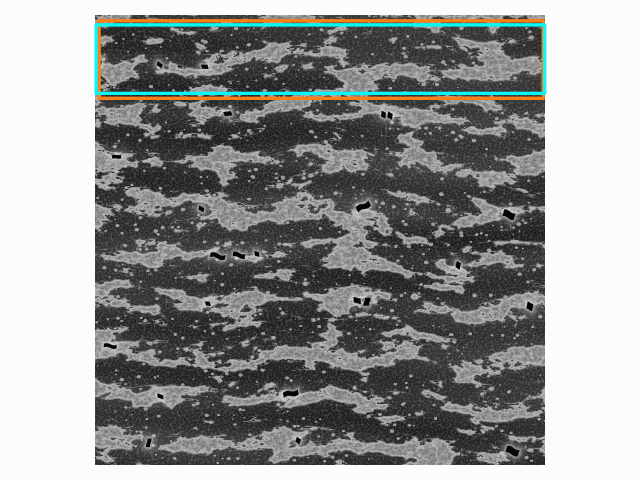
A WebGL 1 fragment shader for this texture:

```glsl
precision highp float;
// Banded two-phase metal micrograph in a white margin, with two outline frames.
// Torn pale flakes are the level set of layered, stretched cellular noise that
// is raised along wavy bands; rims, pits, specks and fine grain lie over it.
uniform vec2 u_resolution;

#define PANEL_SIZE 0.9375
#define BAND_COUNT 9.5
#define BAND_GAIN 0.10
#define FLAKE_LEVEL 0.53
#define RIM_WIDTH 0.0030
#define GRAIN_GAIN 0.20
#define SPECK_SHARE 0.30
#define PIT_COUNT 24
#define FRAME_WIDTH 0.0037
#define PAPER vec3(0.99)
#define ORANGE vec3(0.98, 0.50, 0.08)
#define CYAN vec3(0.05, 0.96, 0.96)

const float TAU = 6.28318;

vec2 hash2(vec2 p) {
  vec3 h = fract(p.xyx * vec3(0.1031, 0.1030, 0.0973));
  h += dot(h, h.yzx + 33.33);
  return fract((h.xx + h.yz) * h.zy);
}

// Cellular noise: distance to the nearest point, and that point's random id.
vec2 cell(vec2 p) {
  vec2 base = floor(p);
  vec2 nearest = vec2(9.0, 0.0);
  for (int j = -1; j <= 1; j++) {
    for (int i = -1; i <= 1; i++) {
      vec2 id = base + vec2(float(i), float(j));
      vec2 jitter = hash2(id + 17.0);
      float d = length(id + jitter - p);
      if (d < nearest.x) nearest = vec2(d, hash2(id + 71.0).x);
    }
  }
  return nearest;
}

// Height of the band crests along x, in band spacings.
float bandRise(float x) {
  return 0.3 * x + 0.20 * sin(4.0 * x + 1.0) + 0.10 * sin(11.0 * x + 2.0);
}

float band(vec2 q) {
  float strength = 0.75 + 0.25 * sin(4.0 * q.x + 9.0 * q.y);
  return strength * sin(TAU * (BAND_COUNT * q.y - bandRise(q.x)));
}

// Positive inside the flakes, negative in the dark matrix.
float flakeField(vec2 q) {
  vec2 w = q + vec2(0.0, 0.012 * sin(7.0 * q.x + 1.0)
                       + 0.005 * sin(21.0 * q.x + 9.0 * q.y));
  float f = 0.50 * cell(w * vec2(7.0, 22.0)).x
          + 0.28 * cell(w * vec2(17.0, 42.0) + 5.0).x
          + 0.16 * cell(w * vec2(42.0, 78.0) + 9.0).x
          + 0.06 * cell(w * vec2(90.0, 130.0) + 3.0).x;
  return f + BAND_GAIN * band(q) - FLAKE_LEVEL;
}

// Signed distance to the nearest black pit; pits sit on the band crests.
float pitDistance(vec2 q) {
  float nearest = 1.0;
  for (int i = 0; i < PIT_COUNT; i++) {
    vec2 place = hash2(vec2(float(i), 3.0));
    vec2 form = hash2(vec2(float(i), 8.0));
    float row = floor(place.y * BAND_COUNT);
    vec2 center = vec2(place.x, (row + 0.25 + bandRise(place.x)) / BAND_COUNT);
    float angle = form.x > 0.8 ? 1.6 : form.x - 0.3;
    float c = cos(angle), s = sin(angle);
    vec2 v = mat2(c, -s, s, c) * (q - center);
    v.y += 0.002 * sin(v.x * 200.0);
    vec2 size = vec2(0.004 + 0.014 * form.y * form.y, 0.003 + 0.004 * place.x);
    vec2 e = abs(v) - size;
    float d = length(max(e, 0.0)) + min(max(e.x, e.y), 0.0) - 0.001;
    nearest = min(nearest, d);
  }
  return nearest;
}

float boxDistance(vec2 q, vec2 center, vec2 extent) {
  vec2 e = abs(q - center) - extent;
  return length(max(e, 0.0)) + min(max(e.x, e.y), 0.0);
}

float cover(float d, float px) {
  return 1.0 - smoothstep(-0.5 * px, 0.5 * px, d);
}

float micrograph(vec2 q, float px) {
  // Flake edge distance from the field and its slope.
  float e = 0.0012;
  float f = flakeField(q);
  vec2 slope = vec2(flakeField(q + vec2(e, 0.0)), flakeField(q + vec2(0.0, e))) - f;
  float d = f * e / max(length(slope), 0.0005);
  float inside = smoothstep(-0.7 * px, 0.7 * px, d);
  float rim = exp(-d * d / (RIM_WIDTH * RIM_WIDTH));

  // Grainy dark matrix and mottled pale flakes.
  float grain = cell(q * 190.0).x - 0.46;
  float mottle = cell(q * vec2(80.0, 100.0) + 4.0).x - 0.46;
  float shade = 0.03 * sin(5.0 * q.x + 3.0 * sin(6.0 * q.y)) + 0.03 * band(q);
  float matrixTone = 0.22 + shade + GRAIN_GAIN * grain;
  float flakeTone = 0.57 + 0.20 * mottle + GRAIN_GAIN * grain;
  float tone = mix(matrixTone, flakeTone, inside);
  tone = mix(tone, 0.76, 0.75 * rim);

  // Small bright specks, then pits with a glowing edge.
  vec2 speck = cell(q * vec2(58.0, 74.0) + 31.0);
  float radius = 0.30 * max(speck.y - 1.0 + SPECK_SHARE, 0.0) / SPECK_SHARE;
  tone = mix(tone, 0.72, 0.8 * smoothstep(0.08, -0.08, speck.x - radius) * step(0.01, radius));
  float pit = pitDistance(q);
  tone = mix(tone, 0.95, 0.65 * exp(-max(pit, 0.0) / 0.006));
  return mix(tone, 0.02, cover(pit, 1.5 * px));
}

void main() {
  vec2 p = (gl_FragCoord.xy - 0.5 * u_resolution) / u_resolution.y;
  vec2 q = p / PANEL_SIZE + 0.5;
  float px = 1.0 / (u_resolution.y * PANEL_SIZE);

  float panel = cover(boxDistance(q, vec2(0.5), vec2(0.5)), px);
  vec3 color = mix(PAPER, vec3(micrograph(q, px)), panel);

  // Outline frames around the top bands.
  float outer = abs(boxDistance(q, vec2(0.5025, 0.901), vec2(0.4935, 0.086)));
  float inner = abs(boxDistance(q, vec2(0.501, 0.902), vec2(0.4985, 0.076)));
  color = mix(color, ORANGE, cover(outer - FRAME_WIDTH, px));
  color = mix(color, CYAN, cover(inner - FRAME_WIDTH, px));
  gl_FragColor = vec4(color, 1.0);
}
```
